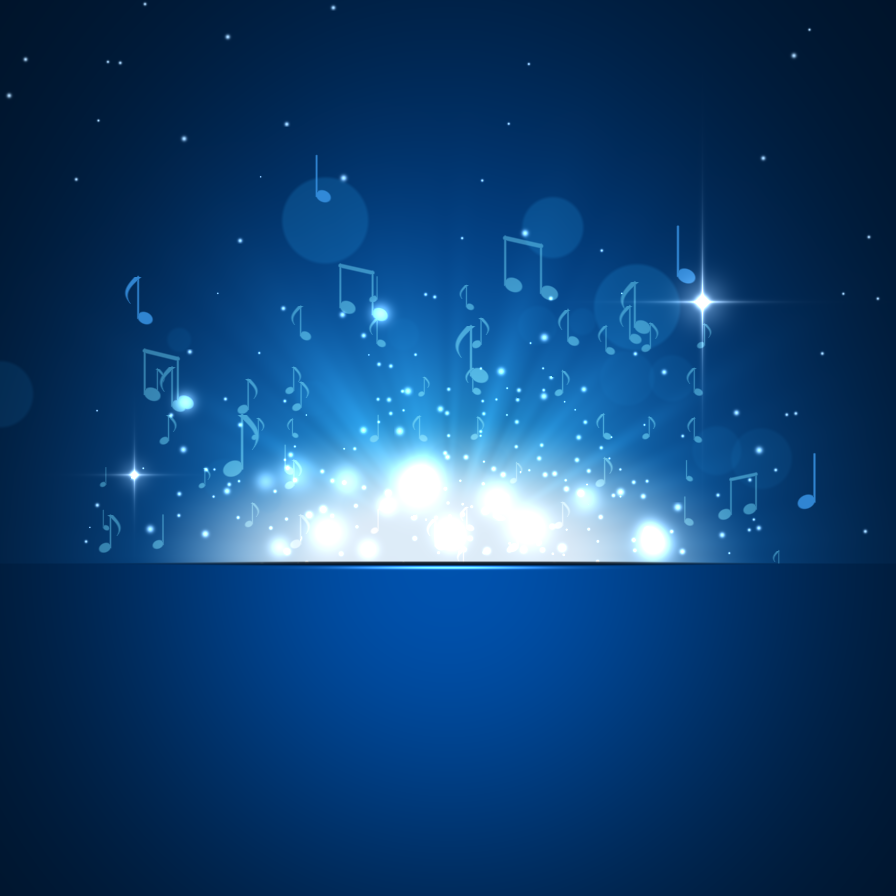
Give the GLSL for this background, as a Shadertoy shader.

```glsl
// Music notes and sparkles bursting from a glowing horizon on deep blue
#define HORIZON 0.371
#define NOTE_DENSITY 0.40
#define DUST_DENSITY 0.30
#define RAY_STRENGTH 0.30
#define DEEP_BLUE vec3(0.0, 0.065, 0.14)
#define ROYAL_BLUE vec3(0.0, 0.32, 0.68)
#define SKY_BLUE vec3(0.10, 0.47, 0.80)
#define CYAN vec3(0.27, 0.78, 0.94)
#define NOTE_CYAN vec3(0.42, 0.83, 0.97)
#define HAZE_WHITE vec3(0.90, 0.935, 0.975)

float hash(vec2 p) {
    return fract(sin(dot(p, vec2(127.1, 311.7))) * 43758.547);
}

float noise(float x) {
    float i = floor(x), f = fract(x);
    return mix(hash(vec2(i, 3.0)), hash(vec2(i + 1.0, 3.0)), f * f * (3.0 - 2.0 * f));
}

float fill(float d, float soft) { return 1.0 - smoothstep(-soft, soft, d); }

// Gaussian falloff
float bell(vec2 q) { return exp(-dot(q, q)); }

float glow(vec2 p, vec2 c, float r) { return bell((p - c) / r); }

float disc(vec2 p, vec2 c, float r) { return fill(length(p - c) - r, 0.0025); }

float segment(vec2 p, vec2 a, vec2 b) {
    vec2 ab = b - a;
    return length(p - a - ab * clamp(dot(p - a, ab) / dot(ab, ab), 0.0, 1.0));
}

// One note; side is +1 or -1 for the stem, flag is 0 or 1
float note(vec2 p, vec2 head, float size, float side, float flag) {
    vec2 q = (p - head) / size;
    q.x *= side;
    vec2 tilted = mat2(0.9, -0.43, 0.43, 0.9) * q;
    float d = (length(tilted * vec2(1.0, 1.35)) - 0.19) * 0.8;
    d = min(d, segment(q, vec2(0.17, 0.0), vec2(0.17, 1.0)) - 0.022);
    float t = (1.0 - q.y) / 0.65;
    float curve = abs(q.x - 0.17 - 0.28 * sin(2.4 * t)) - 0.085 * (1.0 - t);
    if (flag > 0.5 && t > 0.0 && t < 1.0) d = min(d, curve * 0.75);
    return fill(d, 1.0 / (iResolution.y * size));
}

// Two notes joined by a beam
float beamed(vec2 p, vec2 head, vec2 span, float size, float side) {
    float m = max(note(p, head, size, side, 0.0), note(p, head + span, size, side, 0.0));
    vec2 tip = head + size * vec2(0.17 * side, 0.97);
    return max(m, fill(segment(p, tip, tip + span) - 0.045 * size, 1.0 / iResolution.y));
}

// Four-armed lens sparkle
float sparkle(vec2 p, vec2 c, vec2 arm) {
    vec2 d = abs(p - c), fade = exp(-3.0 * d / arm), thin = exp(-650.0 * d);
    return fade.x * thin.y + fade.y * thin.x + 1.3 * glow(p, c, arm.x * 0.08) + 0.3 * glow(p, c, arm.x * 0.3);
}

void mainImage(out vec4 fragColor, in vec2 fragCoord) {
    vec2 p = fragCoord / iResolution.xy, d = p - vec2(0.5, HORIZON);

    // Backdrop falling off to dark corners
    vec2 e = d * vec2(1.0, d.y > 0.0 ? 0.72 : 1.0);
    vec3 base = mix(DEEP_BLUE, ROYAL_BLUE, bell(2.55 * e));

    // Light burst: wide blue, cyan core, rays, then white haze
    vec3 col = mix(base, SKY_BLUE, 0.72 * bell(d / vec2(0.31, 0.26)));
    col = mix(col, CYAN, 0.9 * bell(d / 0.19));
    float angle = atan(d.y - 0.01, d.x), dist = length(d), n = noise(angle * 7.0 + 2.0);
    float rays = n * n + 0.5 * noise(angle * 19.0) - 0.4;
    col += RAY_STRENGTH * rays * vec3(0.3, 0.75, 0.9) * smoothstep(0.02, 0.14, dist) * bell(4.0 * d);
    float haze = 1.0 - smoothstep(0.45, 1.35, length(d / vec2(0.265, 0.125)));
    col = mix(col, HAZE_WHITE, 0.95 * haze);

    // Translucent discs and soft lights along the ground
    float discs = disc(p, vec2(0.363, 0.754), 0.048) + disc(p, vec2(0.617, 0.746), 0.034)
        + disc(p, vec2(0.711, 0.657), 0.048) + 0.5 * disc(p, vec2(0.0, 0.56), 0.037);
    float lights = 0.9 * glow(p, vec2(0.731, 0.394), 0.018) + 0.5 * glow(p, vec2(0.465, 0.462), 0.025);
    for (float i = 0.0; i < 14.0; i++) {
        float a = hash(vec2(i, 5.0)), b = hash(vec2(i, 9.0));
        discs += 0.4 * disc(p, vec2(0.2 + 0.05 * i, 0.43 + 0.22 * a), 0.012 + 0.022 * b);
        lights += 0.35 * glow(p, vec2(0.27 + 0.46 * b, 0.385 + 0.09 * a), 0.006 + 0.016 * hash(vec2(i, 7.0)));
    }
    col = mix(col, vec3(0.12, 0.56, 0.86), 0.24 * min(discs, 1.5) * (1.0 - haze));

    // Scattered notes and dust inside an arch, in two grid sizes
    float notes = 0.0, dust = 0.0;
    for (float k = 0.0; k < 2.0; k++) {
        float cell = 0.075 - 0.025 * k;
        vec2 id = floor(p / cell), key = id + 40.0 * k;
        vec2 jitter = vec2(hash(key + 1.3), hash(key + 2.7));
        float arch = length(((id + 0.5) * cell - vec2(0.5, HORIZON)) / vec2(0.42, 0.34));
        float present = step(hash(key), NOTE_DENSITY) * step(arch, 1.0);
        float size = 0.36 + 0.22 * hash(key + 4.1), side = hash(key + 6.2) < 0.35 ? -1.0 : 1.0;
        vec2 head = (id + vec2(0.3, 0.15) + vec2(0.4, 0.2) * jitter) * cell;
        notes = max(notes, present * note(p, head, size * cell, side, step(0.25, jitter.x)));

        float grain = 0.022 - 0.009 * k;
        id = floor(p / grain);
        key = id + 90.0 * k;
        vec2 mote = (id + 0.25 + 0.5 * vec2(hash(key + 3.1), hash(key + 8.4))) * grain;
        float near = bell(d / vec2(0.27, 0.20));
        dust += step(hash(key), DUST_DENSITY * near) * glow(p, mote, grain * (0.06 + 0.12 * hash(key + 5.0)));
    }

    // Larger leading notes
    notes = max(notes, beamed(p, vec2(0.388, 0.657), vec2(0.036, -0.008), 0.048, -1.0));
    notes = max(notes, beamed(p, vec2(0.573, 0.682), vec2(0.040, -0.009), 0.054, -1.0));
    notes = max(notes, beamed(p, vec2(0.170, 0.560), vec2(0.037, -0.009), 0.050, -1.0));
    notes = max(notes, beamed(p, vec2(0.809, 0.426), vec2(0.028, 0.006), 0.040, 1.0));
    notes = max(notes, note(p, vec2(0.535, 0.581), 0.055, -1.0, 1.0));
    notes = max(notes, note(p, vec2(0.260, 0.477), 0.060, 1.0, 1.0));
    notes = max(notes, note(p, vec2(0.717, 0.635), 0.050, -1.0, 1.0));
    float dim = note(p, vec2(0.361, 0.781), 0.045, -1.0, 0.0) + note(p, vec2(0.766, 0.692), 0.055, -1.0, 0.0)
        + note(p, vec2(0.900, 0.440), 0.053, 1.0, 0.0) + note(p, vec2(0.162, 0.645), 0.046, -1.0, 1.0);
    col = mix(col, mix(NOTE_CYAN, vec3(1.0), haze), notes * (0.4 + 0.6 * bell(3.7 * d)));
    col = mix(col, vec3(0.22, 0.58, 0.90), 0.85 * dim);

    // Lights and bright sparkles
    lights += 0.6 * (glow(p, vec2(0.425, 0.65), 0.011) + glow(p, vec2(0.207, 0.551), 0.011));
    col += vec3(0.85, 0.95, 1.0) * (lights + 0.8 * dust);
    col += sparkle(p, vec2(0.784, 0.663), vec2(0.085, 0.12)) + 0.7 * sparkle(p, vec2(0.15, 0.47), vec2(0.05));

    // Ground cut, dark rim and thin reflected highlight
    col = mix(base, min(col, 1.0), smoothstep(-1.0, 1.0, d.y * iResolution.y));
    float spread = exp(-pow(abs(d.x) / 0.32, 4.0));
    float rim = fill(abs(d.y) - 0.0021 * spread, 0.0013) * spread;
    col = mix(col, vec3(0.02, 0.06, 0.10), 0.9 * rim);
    col += vec3(0.55, 0.75, 0.9) * bell((d + vec2(0.0, 0.0046)) / vec2(0.10, 0.0016));
    fragColor = vec4(clamp(col, 0.0, 1.0), 1.0);
}
```
